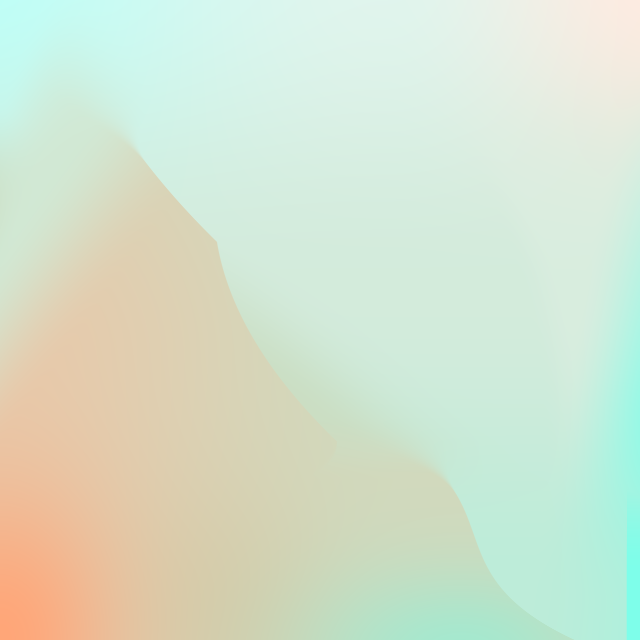
This background is drawn by a Shadertoy shader. Its source:

```glsl
const vec3 MINT   = vec3(0.827, 0.920, 0.860);
const vec3 ICE    = vec3(0.74, 1.00, 0.97);
const vec3 PEARL  = vec3(0.88, 0.96, 0.93);
const vec3 BLUSH  = vec3(1.00, 0.92, 0.88);
const vec3 SEA    = vec3(0.74, 0.925, 0.85);
const vec3 CYAN   = vec3(0.48, 1.00, 0.92);
const vec3 PALE   = vec3(0.88, 0.94, 0.89);
const vec3 SAGE   = vec3(0.795, 0.87, 0.765);
const vec3 MIST   = vec3(0.82, 0.91, 0.83);
const vec3 TAN    = vec3(0.905, 0.79, 0.67);
const vec3 KHAKI  = vec3(0.82, 0.85, 0.74);
const vec3 OCHRE  = vec3(0.81, 0.77, 0.62);
const vec3 EMBER  = vec3(1.00, 0.65, 0.47);
const vec3 LAGOON = vec3(0.62, 0.92, 0.82);

const float CRISP     = 0.0012; // half width of a sharp edge
const float NOTCH_X   = 0.339;  // point where the two ridge arcs meet
const float NOTCH_Y   = 0.622;
const float RIDGE_END = 0.31;   // height where the ridge line dissolves
const float CURTAIN_X = 0.979;  // sharp lower edge of the cyan curtain

// Elliptical soft spot, 1 at its centre
float glow(vec2 p, vec2 centre, vec2 radius) {
    vec2 q = (p - centre) / radius;
    return exp(-dot(q, q));
}

// Soft step centred on zero
float edge(float d, float halfWidth) {
    return smoothstep(-halfWidth, halfWidth, d);
}

// Right boundary of the upper slope: two arcs joined at the notch
float ridgeX(float y) {
    float t = max(y, RIDGE_END) - NOTCH_Y;
    return t > 0.0 ? NOTCH_X - t * (1.02 - t)
                   : NOTCH_X - t * (0.165 - 1.4 * t);
}

// Right boundary of the lower shoulder
float shoulderX(float y) {
    return 0.898 - y * (2.149 + y * (21.7 * y - 10.81));
}

vec3 skyColor(vec2 p) {
    // Vertical wash below a horizontal band of colour
    vec3 top = mix(ICE, PEARL, smoothstep(-0.1, 0.6, p.x));
    top = mix(top, BLUSH, smoothstep(0.6, 1.05, p.x));
    vec3 col = mix(MINT, top, smoothstep(0.55, 1.05, p.y));
    col = mix(col, SEA, 1.0 - smoothstep(0.08, 0.54, p.y));

    // Pale fold falling from the upper right
    float drop = 0.8 - p.y;
    float foldX = 0.74 + drop * (0.58 - 0.6 * drop);
    float foldFade = smoothstep(0.15, 0.5, p.y) * (1.0 - smoothstep(0.65, 0.9, p.y));
    col = mix(col, PALE, 0.4 * foldFade * edge(p.x - foldX, 0.03));

    // Cyan curtain, veiled near the floor except past its sharp edge
    float start = 0.81 + 0.18 * p.y;
    float curtain = smoothstep(start, 1.06, p.x) * (1.0 - smoothstep(0.2, 0.95, p.y));
    curtain *= mix(0.25, 1.0, smoothstep(0.05, 0.4, p.y));
    float strip = edge(p.x - CURTAIN_X, CRISP) * (1.0 - smoothstep(0.1, 0.36, p.y));
    col = mix(col, CYAN, max(curtain, 0.95 * strip));

    // Sage shade spilling from the ridge
    float away = max(p.x - ridgeX(p.y), 0.0) / 0.16;
    float below = NOTCH_Y - 0.6 * (p.x - NOTCH_X) - p.y;
    float shade = smoothstep(-0.02, 0.18, below) * exp(-away * away);
    return mix(col, SAGE, shade * smoothstep(0.18, 0.34, p.y));
}

vec3 landColor(vec2 p) {
    vec3 col = mix(TAN, KHAKI, smoothstep(0.0, 0.6, p.x));
    col = mix(col, SAGE, 0.35 * smoothstep(0.45, 0.85, p.y));
    col = mix(col, OCHRE, 0.45 * glow(p, vec2(0.34, 0.04), vec2(0.17, 0.2)));
    col = mix(col, EMBER, glow(p, vec2(0.0), vec2(0.17, 0.225)));
    col = mix(col, LAGOON, 0.88 * glow(p, vec2(0.72, -0.02), vec2(0.23, 0.125)));

    // Mist over the upper left flank
    float warmth = smoothstep(-0.16, 0.16, 0.46 + 1.4 * p.x - p.y);
    return mix(MIST, col, warmth);
}

// Coverage of the slope and shoulder together
float landMask(vec2 p) {
    float ridgeSoft = mix(CRISP, 0.09, smoothstep(0.745, 0.88, p.y));
    ridgeSoft += 0.06 * (1.0 - smoothstep(0.23, RIDGE_END, p.y));
    float slope = edge(ridgeX(p.y) - p.x, ridgeSoft);
    float flank = min(p.x - 0.14, 0.0);
    float crest = 0.9 - 11.0 * flank * flank;
    float hump = smoothstep(-0.15, 0.14, crest - p.y);

    // The shoulder melts into the shade at its top
    float shoulderSoft = mix(CRISP, 0.09, smoothstep(0.23, 0.35, p.y));
    float shoulder = edge(shoulderX(p.y) - p.x, shoulderSoft);
    shoulder *= 1.0 - smoothstep(0.25, 0.36, p.y);
    return max(slope * hump, shoulder);
}

void mainImage(out vec4 fragColor, in vec2 fragCoord) {
    vec2 p = fragCoord / iResolution.xy;
    vec3 col = mix(skyColor(p), landColor(p), landMask(p));
    fragColor = vec4(col, 1.0);
}
```
